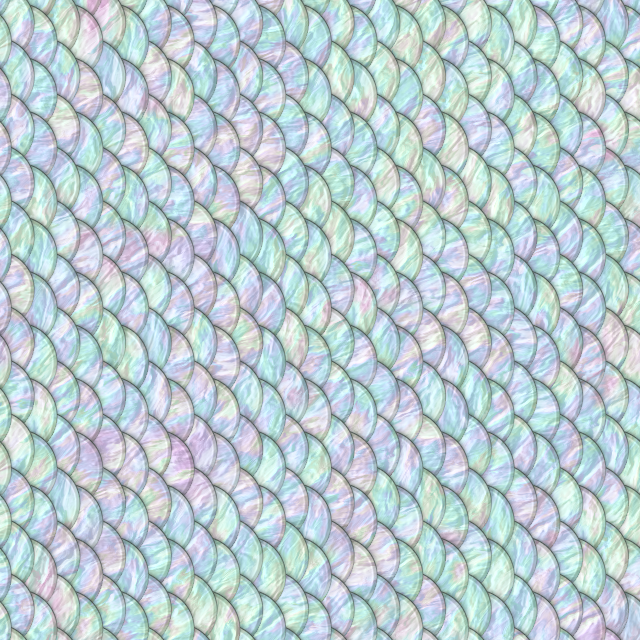
Reproduce this pattern procedurally as a Shadertoy shader.

```glsl
// Overlapping mother-of-pearl scales with beveled rims and soft contact shadows.

const float COLUMNS = 28.0;         // scale columns across, two per repeat
const float ROWS = 12.0;            // scales down each column
const float RADIUS = 0.0616;        // radius of a scale
const float EDGE_OFFSET = 0.5;      // right edge, in column widths
const float EVEN_OFFSET = 0.20;     // center height in even columns, in rows
const float ODD_OFFSET = 0.56;      // center height in odd columns, in rows
const float LINE_WIDTH = 0.0017;
const float SHADOW_WIDTH = 0.0036;
const float RIM_WIDTH = 0.0068;
const vec2 STREAK_FREQ = vec2(34.0, 74.0);
const float STREAK_ANGLE = 0.75;
const float RELIEF_GAIN = 0.62;
const vec3 PEARL_MEAN = vec3(0.795, 0.862, 0.882);
const vec3 PEARL_RANGE = vec3(0.080, 0.058, 0.060);
const vec3 PINK = vec3(0.90, 0.70, 0.88);
const vec3 INK = vec3(0.24, 0.28, 0.26);
const float TAU = 6.2831853;

float hash(vec2 p) {
    return fract(sin(dot(p, vec2(127.1, 311.7))) * 43758.5453);
}

float noise(vec2 p) {
    vec2 i = floor(p), f = fract(p);
    f = f * f * (3.0 - 2.0 * f);
    return mix(mix(hash(i), hash(i + vec2(1, 0)), f.x),
               mix(hash(i + vec2(0, 1)), hash(i + vec2(1, 1)), f.x), f.y);
}

float fbm(vec2 p) {
    float sum = 0.0, amp = 0.53;
    for (int i = 0; i < 4; i++) {
        sum += amp * noise(p);
        p = mat2(1.6, 1.2, -1.2, 1.6) * p + 7.3;
        amp *= 0.5;
    }
    return sum;
}

// Wrinkled nacre height, folded by a second noise
float relief(vec2 q) {
    return fbm(q + 2.0 * vec2(fbm(q * 0.7 + 3.1), fbm(q * 0.7 + 19.7)));
}

// Edges facing up are darker than edges facing down
float edgeWeight(vec2 normal) {
    return mix(0.34, 1.0, smoothstep(-0.4, 0.7, normal.y));
}

vec3 pearl(vec2 uv, vec2 local, vec2 id) {
    float seed = hash(id + 4.7);
    float angle = STREAK_ANGLE + (seed - 0.5) * 1.2;
    float c = cos(angle), s = sin(angle);
    vec2 q = mat2(c, -s, s, c) * local * STREAK_FREQ + 23.0 * vec2(seed, hash(id + 9.2));

    // Interference hue: broad drift, scale variation and folded streaks
    float height = relief(q);
    float tint = fbm(q * 0.5 + 1.3 * height + 31.0);
    float phase = 0.47 + 0.6 * (noise(uv * 6.0 + 2.0) - 0.5)
                + 0.34 * (seed - 0.5) + 1.5 * (tint - 0.5);
    vec3 color = PEARL_MEAN + PEARL_RANGE * cos(TAU * (phase - vec3(0.0, 0.67, 0.33)));

    // Scattered pink flashes
    float flash = smoothstep(0.66, 0.92, noise(uv * 13.0 + 14.0));
    color = mix(color, PINK, 0.7 * flash * smoothstep(0.38, 0.65, tint));

    // Light on the wrinkles, with pale glints on the crests
    float slope = height - relief(q + vec2(0.12, -0.22));
    color += RELIEF_GAIN * clamp(slope, -0.13, 0.17) + 0.12 * (height - 0.48);
    return mix(color, vec3(0.93, 0.97, 0.98), 0.5 * smoothstep(0.5, 0.72, height));
}

void mainImage(out vec4 fragColor, in vec2 fragCoord) {
    vec2 uv = fragCoord / iResolution.y;
    float pixel = 1.0 / iResolution.y;
    float lineWidth = max(LINE_WIDTH, pixel);
    float firstColumn = floor(uv.x * COLUMNS - EDGE_OFFSET);
    float shadow = 0.0, line = 0.0, depth = 0.0;
    vec2 id = vec2(0.0), local = vec2(0.0);
    bool found = false;

    // Walk from the top layer down: left over right, lower over upper
    for (int i = 0; i < 3 && !found; i++) {
        float column = firstColumn + float(i);
        float offset = mod(column, 2.0) < 0.5 ? EVEN_OFFSET : ODD_OFFSET;
        float firstRow = floor(uv.y * ROWS - offset) - 1.0;
        for (int j = 0; j < 4 && !found; j++) {
            float row = firstRow + float(j);
            vec2 center = vec2((column + EDGE_OFFSET) / COLUMNS - RADIUS, (row + offset) / ROWS);
            vec2 toPoint = uv - center;
            float dist = length(toPoint) - RADIUS;
            float weight = edgeWeight(normalize(toPoint));
            line = max(line, weight * (1.0 - smoothstep(0.0, lineWidth, abs(dist))));
            if (dist < 0.0) {
                found = true;
                depth = -dist;
                id = vec2(column, row);
                local = toPoint;
            } else {
                shadow = max(shadow, weight * weight * exp(-dist / SHADOW_WIDTH));
            }
        }
    }

    vec3 color = pearl(uv, local, id);

    // Beveled rim with a bright inner ridge
    float rim = 1.0 - smoothstep(RIM_WIDTH * 0.6, RIM_WIDTH, depth);
    float ridge = exp(-pow((depth - RIM_WIDTH) / 0.0016, 2.0));
    color = mix(color, color * vec3(0.87, 0.88, 0.85), rim);
    color += 0.06 * ridge;
    color *= 0.95 + 0.07 * smoothstep(0.0, 0.025, depth);

    // Contact shadow and edge line
    color = mix(color, INK, 0.64 * shadow);
    color = mix(color, INK, 0.66 * line);
    fragColor = vec4(clamp(color, 0.0, 1.0), 1.0);
}
```
